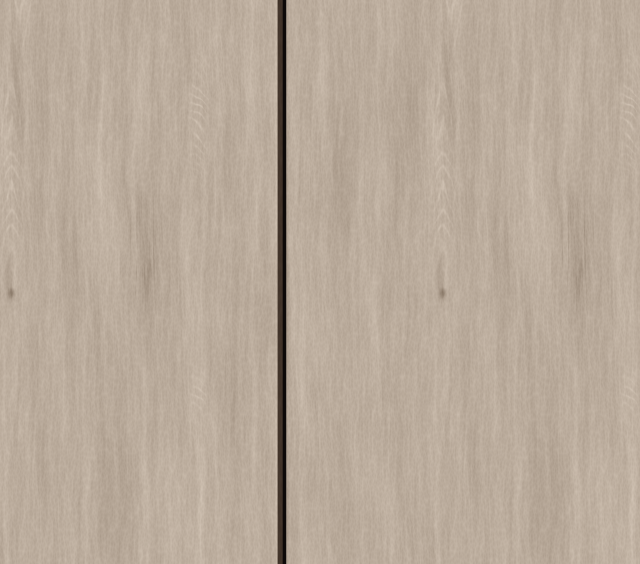
Reproduce this texture procedurally as a Shadertoy shader.

```glsl
// Two pale oak panels with vertical grain, split by a dark recessed groove.

vec2 hash2(vec2 c) {
    vec2 q = vec2(dot(c, vec2(127.1, 311.7)), dot(c, vec2(269.5, 183.3)));
    return fract(sin(q) * 43758.5);
}

// Cellular noise: distance to the nearest scattered point, centred on zero
float cellular(vec2 p) {
    vec2 cell = floor(p), f = fract(p);
    float nearest = 4.0;
    for (int j = -1; j <= 1; j++)
    for (int i = -1; i <= 1; i++) {
        vec2 o = vec2(i, j);
        vec2 d = o + hash2(cell + o) - f;
        nearest = min(nearest, dot(d, d));
    }
    return sqrt(nearest) - 0.48;
}

float bump(vec2 d, vec2 size) {
    d /= size;
    return exp(-dot(d, d));
}

// Thin pale ridges along the contours of a growth-ring field
float rings(float field, float spacing) {
    return pow(0.5 + 0.5 * sin(6.2832 * field / spacing), 5.0);
}

// Broad light and dark patches: centre, half width, strength
float patches(vec2 g) {
    vec4 patchList[12] = vec4[12](
        vec4(0.225, 0.479, 0.030, -0.040), vec4(0.186, 0.075, 0.025, -0.032),
        vec4(0.352, 0.635, 0.010, -0.040), vec4(0.108, 0.453, 0.020, -0.030),
        vec4(0.417, 0.360, 0.020, -0.020), vec4(-0.14, 0.557, 0.018, -0.030),
        vec4(-0.043, 0.69, 0.025, -0.025), vec4(0.365, 0.220, 0.008, -0.035),
        vec4(0.030, 0.760, 0.010, -0.035), vec4(0.163, 0.557, 0.025, 0.035),
        vec4(0.390, 0.800, 0.030, 0.020), vec4(0.290, 0.080, 0.035, 0.025));
    float tone = 0.0;
    for (int i = 0; i < 12; i++) {
        vec4 s = patchList[i];
        tone += s.w * bump(g - s.xy, vec2(s.z, 0.07 + 2.2 * s.z));
    }
    return tone;
}

float woodTone(vec2 g) {
    // Gentle waviness, bending around the knot
    vec2 knot = g - vec2(0.018, 0.424);
    vec2 w = g;
    w.x += 0.0025 * sin(9.0 * g.y + 14.0 * g.x) + 0.0012 * sin(31.0 * g.y + 40.0 * g.x);
    w.x += 0.25 * knot.x * bump(knot, vec2(0.02, 0.035));

    // Streaks, fibres and pores, from coarse to fine
    float tone = patches(w);
    tone += 0.007 * sin(61.0 * w.x + 1.5 * sin(4.0 * w.y)) + 0.005 * sin(147.0 * w.x + 2.0 * w.y);
    tone += 0.036 * cellular(w * vec2(48.0, 3.0));
    tone += 0.040 * cellular(w * vec2(125.0, 8.0) + 17.0);
    tone += 0.036 * cellular(w * vec2(230.0, 34.0) + 41.0);
    tone += 0.040 * cellular(w * vec2(310.0, 150.0) + 73.0);

    // Long dark hairlines, strongest in the darker band
    float hair = smoothstep(0.12, 0.32, cellular(w * vec2(190.0, 7.0) + 9.0));
    tone -= hair * (0.010 + 0.050 * bump(g - vec2(0.222, 0.49), vec2(0.025, 0.08)));

    // Nested arches above the knot
    float wobble = 0.006 * sin(70.0 * g.y) + 0.008 * cellular(g * vec2(60.0, 25.0));
    float x = g.x - 0.018;
    float arch = g.y + 2.6 * sqrt(x * x + 0.00001) + wobble;
    tone += 0.055 * rings(arch, 0.031) * bump(vec2(x, g.y - 0.58), vec2(0.014, 0.10));
    arch = g.y + 7.0 * sqrt(x * x + 0.00002) + wobble;
    tone += 0.045 * rings(arch, 0.070) * bump(vec2(x, g.y - 0.72), vec2(0.019, 0.06));

    // Pointed rings hanging from the top
    x = g.x - 0.030;
    float hanging = g.y - 5.0 * sqrt(x * x + 0.00001) + wobble;
    tone += 0.045 * rings(hanging, 0.055) * bump(vec2(x, g.y - 0.86), vec2(0.016, 0.045));

    // Feathered curls beside the right edge
    x = g.x - 0.311;
    float curl = g.y + 0.9 * x + 35.0 * x * x + wobble;
    tone += 0.060 * rings(curl, 0.0155) * bump(vec2(x, g.y - 0.705), vec2(0.011, 0.075));
    tone += 0.040 * rings(curl, 0.0180) * bump(vec2(x, g.y - 0.265), vec2(0.010, 0.035));

    // Small knot with a faint dark tail
    tone -= 0.16 * bump(knot, vec2(0.005, 0.008));
    tone -= 0.05 * bump(knot + vec2(0.004, -0.025), vec2(0.004, 0.035));
    return tone;
}

void mainImage(out vec4 fragColor, in vec2 fragCoord) {
    vec2 p = fragCoord / iResolution.xy * vec2(1.0, 0.883);
    float aa = 0.8 / iResolution.x;

    // The right panel carries the same veneer, shifted sideways
    vec2 g = p - vec2(p.x > 0.441 ? 0.674 : 0.0, 0.0);
    vec3 color = vec3(0.742, 0.684, 0.623) + woodTone(g) * vec3(1.0, 1.04, 1.06);

    // Pale bevel and soft shade next to the groove
    color += 0.035 * bump(vec2(p.x - 0.4315, 0.0), vec2(0.0018, 1.0));
    color -= 0.040 * bump(vec2(p.x - 0.4480, 0.0), vec2(0.0030, 1.0));

    // Groove: brown side wall, then deep shadow
    vec3 wall = vec3(0.26, 0.205, 0.165) + 0.03 * cellular(p * vec2(300.0, 60.0));
    vec3 groove = mix(wall, vec3(0.05, 0.035, 0.03), smoothstep(0.4405, 0.4430, p.x));
    float inside = smoothstep(-aa, aa, p.x - 0.4338) * smoothstep(-aa, aa, 0.4472 - p.x);
    fragColor = vec4(mix(color, groove, inside), 1.0);
}
```
